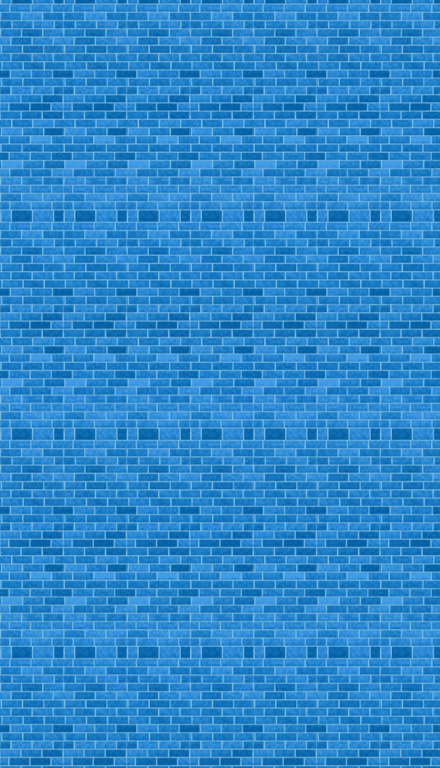
A WebGL 2 fragment shader for this texture:

```glsl
#version 300 es
precision highp float;
// Blue brick wall: a block of 25 thin courses and one tall course, tiled across and down.

uniform vec2 u_resolution;
out vec4 outColor;

const vec2 TILES = vec2(6.95, 3.52);    // repeats across and down
const float TILE_START = 0.038;         // part of a block hidden above the top edge
const float COURSES = 26.0;
const float TALL = 1.5;                 // height of the tall course, in thin courses
const float BLOCK = COURSES - 1.0 + TALL;
const float BRICKS = 3.0;               // bricks per course in one tile
const float TALL_SHIFT = 0.18;
const float JOINT_HALF = 0.09;          // half the mortar width, in courses
const float JOINT_JITTER = 0.2;
const float COURSE_CONTRAST = 0.72;
const float TONE_SPREAD = 0.8;
const float GRAIN = 0.36;
const float EDGE_SHADE = 0.2;
const float SEAM_STRENGTH = 0.45;
const float SOFTNESS = 1.05;            // joint filter width, in pixels

const vec3 DEEP = vec3(0.02, 0.38, 0.64);
const vec3 MIDDLE = vec3(0.10, 0.48, 0.77);
const vec3 PALE = vec3(0.26, 0.61, 0.90);
const vec3 TEAL = vec3(0.03, 0.39, 0.60);
const vec3 BED_MORTAR = vec3(0.41, 0.68, 0.85);
const vec3 HEAD_MORTAR = vec3(0.50, 0.75, 0.90);

// Lightness of each course, from the tall one downward
const float COURSE_TONE[26] = float[26](
    0.50, 0.72, 0.60, 0.56, 0.40, 0.65, 0.36, 0.56, 0.42,
    0.40, 0.46, 0.60, 0.40, 0.15, 0.28, 0.60, 0.42, 0.74,
    0.44, 0.40, 0.68, 0.54, 0.66, 0.74, 0.80, 0.70);

float hash(vec2 p) {
    return fract(sin(dot(p, vec2(12.9898, 78.233))) * 43758.5453);
}

// Value noise that wraps horizontally after the given number of cells
float wrappedNoise(vec2 p, float cells) {
    vec2 i = floor(p);
    vec2 f = fract(p);
    f = f * f * (3.0 - 2.0 * f);
    float left = mod(i.x, cells);
    float right = mod(i.x + 1.0, cells);
    float low = mix(hash(vec2(left, i.y)), hash(vec2(right, i.y)), f.x);
    float high = mix(hash(vec2(left, i.y + 1.0)), hash(vec2(right, i.y + 1.0)), f.x);
    return mix(low, high, f.y);
}

// Share of a filter width covered by a line whose centre is at distance d
float lineCover(float d, float halfWidth, float width) {
    float r = 0.5 * width;
    return clamp((min(d + r, halfWidth) - max(d - r, -halfWidth)) / width, 0.0, 1.0);
}

float brickChance(float brick, float course) {
    return hash(vec2(brick + 1.3, course * 1.7 + 2.1));
}

vec3 brickColor(float tone) {
    vec3 c = mix(DEEP, MIDDLE, clamp(tone * 2.0, 0.0, 1.0));
    return mix(c, PALE, clamp(tone * 2.0 - 1.0, 0.0, 1.0));
}

void main() {
    vec2 p = gl_FragCoord.xy / u_resolution;
    float filterWidth = SOFTNESS * TILES.y * BLOCK / u_resolution.y;
    float tileWidth = TILES.y * BLOCK * u_resolution.x / (u_resolution.y * TILES.x);

    // Position inside the repeated block, v counted in thin courses
    float u = fract(p.x * TILES.x);
    float v = fract((1.0 - p.y) * TILES.y + TILE_START) * BLOCK;
    bool tall = v < TALL;
    float course = tall ? 0.0 : floor(v - TALL) + 1.0;
    float height = tall ? TALL : 1.0;
    float down = tall ? v : fract(v - TALL);

    // Running bond; the tall course ends in two half bricks
    float jitter = (hash(vec2(course, 3.7)) - 0.5) * JOINT_JITTER;
    float along = u * BRICKS + 0.5 * mod(course, 2.0) + jitter;
    float brickWidth = tileWidth / BRICKS;
    if (tall) {
        float s = fract(u - TALL_SHIFT);
        bool halfBrick = s > 2.0 / 3.0;
        along = halfBrick ? s * 6.0 - 2.0 : s * 3.0;
        brickWidth *= halfBrick ? 0.5 : 1.0;
    }
    float brick = tall ? floor(along) : mod(floor(along), BRICKS);
    float across = fract(along);

    // Brick tone: course lightness plus contrast that averages out along the course
    float average = 0.0;
    for (float i = 0.0; i < BRICKS; i++) average += brickChance(i, course) / BRICKS;
    float tone = 0.5 + (COURSE_TONE[int(course)] - 0.5) * COURSE_CONTRAST;
    tone += (brickChance(brick, course) - average) * TONE_SPREAD;
    if (tall) tone = mod(brick, 2.0) < 0.5 ? 0.12 : 0.68;

    // Grain, shaded lower edge and a few greener dark bricks
    tone += (wrappedNoise(vec2(u * 30.0, v * 3.5), 30.0) - 0.5) * GRAIN;
    tone -= EDGE_SHADE * (smoothstep(0.45, 0.95, down / height) - 0.35);
    vec3 color = brickColor(tone);
    float green = step(0.8, hash(vec2(course, brick + 8.0))) * (1.0 - smoothstep(0.1, 0.4, tone));
    color = tall ? color : mix(color, TEAL, 0.6 * green);

    // Mortar, worn unevenly, with a faint seam where tiles meet
    float wear = 0.65 + 0.35 * wrappedNoise(vec2(u * 16.0, v * 1.3 + 40.0), 16.0);
    float bed = lineCover(min(down, height - down), JOINT_HALF, filterWidth);
    float head = lineCover(min(across, 1.0 - across) * brickWidth, JOINT_HALF, filterWidth);
    float seam = lineCover(min(u, 1.0 - u) * tileWidth, JOINT_HALF, filterWidth);
    seam *= tall ? 0.0 : SEAM_STRENGTH * step(0.45, hash(vec2(course, 9.2)));
    color = mix(color, BED_MORTAR, bed * wear);
    color = mix(color, HEAD_MORTAR, max(head, seam) * wear);

    outColor = vec4(color, 1.0);
}
```
